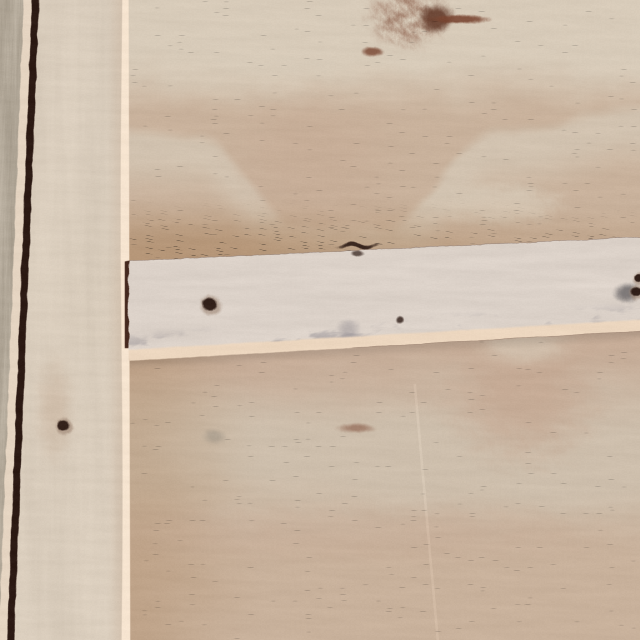
This texture is drawn by a WebGL 1 fragment shader. Its source:

```glsl
precision highp float;
// Plywood panel with a pale upright board on the left and a nailed cross rail.
uniform vec2 u_resolution;

const vec3 CREAM = vec3(0.845, 0.795, 0.725);
const vec3 TAN = vec3(0.785, 0.695, 0.610);
const vec3 BROWN = vec3(0.705, 0.580, 0.460);
const vec3 PINK = vec3(0.765, 0.650, 0.565);
const vec3 RAIL = vec3(0.860, 0.820, 0.785);
const vec3 BOARD = vec3(0.850, 0.800, 0.735);
const vec3 CUT_EDGE = vec3(0.965, 0.895, 0.815);
const vec3 GREY_WOOD = vec3(0.690, 0.650, 0.590);
const vec3 DARK = vec3(0.170, 0.100, 0.075);
const vec3 STAIN = vec3(0.470, 0.270, 0.190);
const vec3 BLUE_STAIN = vec3(0.570, 0.550, 0.570);
const float GRAIN = 0.014;

float hash(vec2 p) {
  return fract(sin(dot(p, vec2(127.1, 311.7))) * 43758.5453);
}

// Smooth layered sines in [-1, 1], each layer bent by the previous one.
float waves(vec2 p) {
  float sum = 0.0, amp = 0.5;
  for (int i = 0; i < 5; i++) {
    sum += amp * sin(p.x + 1.7 * sin(p.y)) * cos(p.y + 0.8 * sum);
    p = mat2(1.5, 1.1, -1.1, 1.5) * p + 2.3;
    amp *= 0.6;
  }
  return sum;
}

// Short dark pores: one randomly placed streak in some of the cells.
float pores(vec2 p, float density) {
  vec2 id = floor(p), f = fract(p) - 0.5;
  float r = hash(id);
  f -= 0.3 * (vec2(hash(id + 7.3), hash(id + 19.1)) - 0.5);
  float streak = 1.0 - smoothstep(0.08, 0.34, length(f * vec2(0.9, 1.5)));
  return streak * step(1.0 - density, r);
}

// Soft ellipse with a ragged outline.
float blot(vec2 p, vec2 centre, vec2 radius, float soft) {
  vec2 q = (p - centre) / radius;
  float d = length(q) + 0.22 * waves(p * 95.0);
  return 1.0 - smoothstep(1.0 - soft, 1.0 + soft, d);
}

float above(float d) {
  float px = 0.9 / u_resolution.y;
  return smoothstep(-px, px, d);
}

vec3 upperPly(vec2 p) {
  float w = 0.012 * waves(p * vec2(9.0, 17.0));
  float ridge = 0.80 - 0.15 * smoothstep(0.31, 0.47, p.x)
    + 0.15 * smoothstep(0.59, 0.78, p.x) + 0.04 * smoothstep(0.78, 1.0, p.x) + w;
  vec3 c = mix(TAN, CREAM, smoothstep(0.81, 0.91, p.y + 2.0 * w));
  // Pale flame figure under the ridge, fading towards the rail.
  float d = ridge - p.y;
  float flame = smoothstep(-0.006, 0.022, d) * (1.0 - smoothstep(0.04, 0.13, d));
  c = mix(c, CREAM * 0.985, 0.75 * flame);
  c = mix(c, PINK, 0.35 * blot(p, vec2(0.49, 0.74), vec2(0.10, 0.09), 0.7));
  c = mix(c, CREAM, 0.7 * blot(p, vec2(0.78, 0.68), vec2(0.085, 0.030), 0.45));
  float low = 1.0 - smoothstep(0.60, 0.715 - 0.03 * p.x, p.y + w);
  c = mix(c, BROWN, low * mix(0.95, 0.45, smoothstep(0.25, 0.95, p.x)));
  float slant = p.y + 0.18 * p.x;
  c *= 1.0 - 0.30 * low * pores(vec2(p.x * 45.0, slant * 210.0), 0.35);
  // Resin stain with a tail, and the crack above the rail.
  float spot = blot(p, vec2(0.635, 0.972), vec2(0.050, 0.040), 0.5);
  c = mix(c, STAIN, 0.45 * spot * (0.6 + 0.8 * waves(p * 120.0)));
  c = mix(c, STAIN * 0.8, 0.85 * blot(p, vec2(0.682, 0.972), vec2(0.022, 0.019), 0.5));
  c = mix(c, STAIN, 0.9 * blot(p, vec2(0.718, 0.970), vec2(0.038, 0.006), 0.4));
  c = mix(c, STAIN, 0.8 * blot(p, vec2(0.581, 0.919), vec2(0.014, 0.006), 0.5));
  float crackY = 0.616 + 0.003 * sin(p.x * 140.0);
  return mix(c, DARK, 0.9 * blot(p, vec2(0.559, crackY), vec2(0.028, 0.0035), 0.4));
}

vec3 lowerPly(vec2 p) {
  float w = 0.03 * waves(p * vec2(6.0, 14.0));
  vec3 c = mix(TAN, CREAM * 0.96, 0.75 * smoothstep(0.12, 0.26, p.y + w));
  c = mix(c, PINK, 0.75 * smoothstep(0.32, 0.46, p.y + w));
  c = mix(c, BROWN, 0.5 * (1.0 - smoothstep(0.20, 0.42, p.x + w)));
  c = mix(c, PINK, 0.7 * blot(p, vec2(0.82, 0.38), vec2(0.09, 0.08), 0.7));
  c = mix(c, CREAM, 0.6 * blot(p, vec2(0.82, 0.46), vec2(0.06, 0.025), 0.6));
  c = mix(c, PINK, 0.4 * blot(p, vec2(0.58, 0.17), vec2(0.30, 0.035), 0.8));
  c = mix(c, STAIN, 0.5 * blot(p, vec2(0.555, 0.331), vec2(0.022, 0.006), 0.6));
  c = mix(c, GREY_WOOD * 0.85, 0.5 * blot(p, vec2(0.335, 0.318), vec2(0.014, 0.009), 0.7));
  float scratch = abs(p.x - 0.675 + 0.09 * (p.y - 0.1));
  return c + 0.035 * (1.0 - smoothstep(0.001, 0.003, scratch)) * step(p.y, 0.4);
}

vec3 knot(vec3 c, vec2 p, vec2 centre, float r) {
  c = mix(c, PINK * 0.8, 0.6 * blot(p, centre + vec2(0.2, -0.2) * r, vec2(1.4 * r), 0.3));
  return mix(c, DARK, 0.95 * blot(p, centre, vec2(r, 0.85 * r), 0.25));
}

vec3 rail(vec2 p, float bottom) {
  vec3 c = RAIL + 0.018 * waves(vec2(p.x * 8.0, (p.y - 0.05 * p.x) * 75.0));
  float h = p.y - bottom;
  float smudge = smoothstep(0.1, 0.6, waves(p * vec2(22.0, 60.0)));
  c = mix(c, BLUE_STAIN, 0.5 * smudge * (1.0 - smoothstep(0.02, 0.05, h)));
  c = mix(c, BLUE_STAIN, 0.45 * blot(p, vec2(0.545, 0.484), vec2(0.014, 0.012), 0.7));
  c = mix(c, BLUE_STAIN * 0.6, 0.7 * blot(p, vec2(0.980, 0.543), vec2(0.016, 0.012), 0.6));
  c = knot(c, p, vec2(0.328, 0.525), 0.011);
  c = knot(c, p, vec2(0.998, 0.566), 0.007);
  c = knot(c, p, vec2(0.994, 0.544), 0.008);
  c = mix(c, DARK, 0.8 * blot(p, vec2(0.625, 0.500), vec2(0.005), 0.5));
  c = mix(c, DARK, 0.7 * blot(p, vec2(0.558, 0.604), vec2(0.008, 0.004), 0.5));
  return mix(c, CUT_EDGE * vec3(0.96, 0.94, 0.92), 1.0 - smoothstep(0.015, 0.020, h));
}

void main() {
  vec2 p = gl_FragCoord.xy / u_resolution;
  float rough = 0.0015 * waves(p * 60.0);
  float railTop = 0.592 + 0.047 * (p.x - 0.2) + rough;
  float railBottom = 0.436 + 0.0585 * (p.x - 0.2) + 0.5 * rough;

  // Plywood above and below, shaded next to the rail.
  vec3 c = mix(lowerPly(p), upperPly(p), above(p.y - 0.53));
  c *= 1.0 - 0.10 * smoothstep(railBottom - 0.018, railBottom, p.y) * step(p.y, 0.53);
  c *= 1.0 - 0.14 * pores(p * vec2(55.0, 190.0), 0.07);

  // Upright board with its bright cut edge.
  float seam = 0.190 + 0.0015 * sin(p.y * 7.0);
  vec3 board = BOARD + 0.022 * waves(vec2(p.x * 48.0, p.y * 4.0));
  board = mix(board, TAN, 0.35 * smoothstep(0.165, 0.190, p.x));
  board = mix(board, TAN, 0.5 * blot(p, vec2(0.085, 0.36), vec2(0.022, 0.06), 0.8));
  board = knot(board, p, vec2(0.098, 0.335), 0.009);
  board = mix(board, CUT_EDGE, above(p.x - seam));
  c = mix(board, c, above(p.x - 0.2035 + 0.0025 * p.y));

  // Cross rail, with a dark sliver at its left end.
  float span = above(railTop - p.y) * above(p.y - railBottom);
  c = mix(c, DARK * 1.6, span * above(p.x - 0.195) * above(p.y - 0.456));
  c = mix(c, rail(p, railBottom), span * above(p.x - 0.201 - 2.0 * rough));

  // Slanted gap, its pale lip and the weathered plank beyond.
  float gap = 0.022 + 0.039 * p.y + rough;
  vec3 plank = GREY_WOOD + 0.06 * waves(vec2((p.x - 0.04 * p.y) * 180.0, p.y * 9.0));
  vec3 side = mix(plank, CUT_EDGE * 0.93, above(p.x - gap + 0.024));
  side = mix(side, DARK, above(p.x - gap + 0.011));
  c = mix(side, c, above(p.x - gap));

  // Fine grain over everything.
  c += GRAIN * waves(vec2(p.x * 18.0, p.y * 130.0));
  c += 0.012 * (hash(floor(p * 512.0)) - 0.5);
  gl_FragColor = vec4(clamp(c, 0.0, 1.0), 1.0);
}
```
